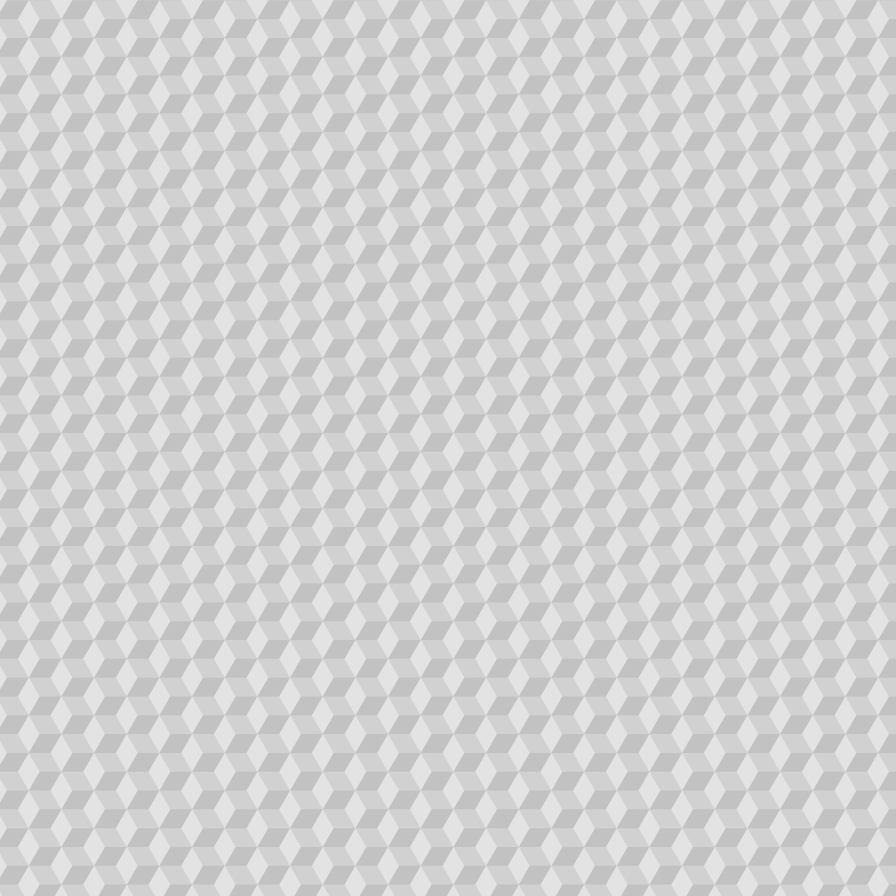
Give the GLSL for this pattern, as a WebGL 2 fragment shader.

```glsl
#version 300 es
precision highp float;
// Tumbling-block tiling: small isometric cubes in three flat greys.

uniform vec2 u_resolution;
out vec4 fragColor;

const vec3 LIGHT_FACE = vec3(0.89);
const vec3 MID_FACE = vec3(0.82);
const vec3 DARK_FACE = vec3(0.76);

// Half a repeat in canvas units, and one corner where six faces meet
const vec2 HALF_REPEAT = vec2(0.03646, 0.0210);
const vec2 CORNER = vec2(0.3602, 0.6007);
const int SAMPLES = 4;

// Each cell holds one slanted face flanked by halves of light diamonds.
// Neighbouring cells lean in opposite directions.
vec3 cubeFaces(vec2 p) {
    vec2 cell = floor(p);
    vec2 local = p - cell;
    bool leansRight = mod(cell.x + cell.y, 2.0) < 0.5;
    float rise = leansRight ? local.y : 1.0 - local.y;
    float faceCentre = (1.0 + rise) / 3.0;
    bool onSlantedFace = abs(local.x - faceCentre) < 1.0 / 3.0;
    vec3 slantedColour = leansRight ? DARK_FACE : MID_FACE;
    return onSlantedFace ? slantedColour : LIGHT_FACE;
}

// Averages a grid of samples inside one pixel for smooth edges
vec3 smoothFaces(vec2 fragCoord, vec2 resolution) {
    vec3 sum = vec3(0.0);
    for (int j = 0; j < SAMPLES; j++) {
        for (int i = 0; i < SAMPLES; i++) {
            vec2 offset = (vec2(i, j) + 0.5) / float(SAMPLES) - 0.5;
            vec2 canvas = (fragCoord + offset) / resolution;
            sum += cubeFaces((canvas - CORNER) / HALF_REPEAT);
        }
    }
    return sum / float(SAMPLES * SAMPLES);
}

void main() {
    fragColor = vec4(smoothFaces(gl_FragCoord.xy, u_resolution), 1.0);
}
```
